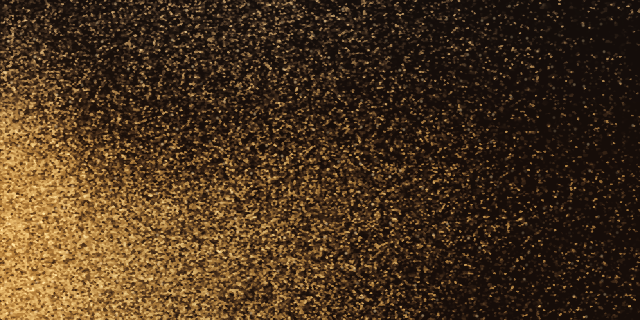
A Shadertoy shader for this texture:

```glsl
vec3 hash3(vec2 cell) {
    vec3 p = fract(cell.xyx * vec3(0.1031, 0.1030, 0.0973));
    p += dot(p, p.yxz + 33.33);
    return fract((p.xxy + p.yzz) * p.zyx);
}

float bell(vec2 uv, vec2 center, vec2 spread) {
    vec2 d = (uv - center) / spread;
    return exp(-dot(d, d));
}

// Slow layered waves that keep the lit areas uneven
float ripple(vec2 p) {
    return sin(p.x * 7.0 + 2.0 * sin(p.y * 5.0)) * 0.5
         + sin(p.x * 13.0 - p.y * 17.0) * 0.3
         + sin(p.x * 29.0 + p.y * 23.0) * 0.2;
}

// Average share of light reflected at each place
float lightField(vec2 uv, vec2 p) {
    float wave = ripple(p);
    float crest = 0.53 + 0.24 * exp(-uv.x * uv.x / 0.015) + 0.01 * wave;
    float below = 1.0 - smoothstep(crest - 0.36, crest + 0.20, uv.y);
    float reach = 1.0 - smoothstep(0.02, 0.86, uv.x - 0.08 * uv.y);
    float light = 0.06 + 0.52 * below * reach;
    light += 0.13 * bell(uv, vec2(0.34, 0.88), vec2(0.32, 0.36));
    light += 0.12 * bell(uv, vec2(0.0, 0.80), vec2(0.10, 0.22));
    light += 0.06 * bell(uv, vec2(0.0, 0.12), vec2(0.22, 0.38));
    light += 0.06 * bell(uv, vec2(0.58, 0.42), vec2(0.20, 0.25));
    light -= 0.03 * bell(uv, vec2(1.0, 0.95), vec2(0.30, 0.50));
    return clamp(light * (1.0 + 0.03 * wave), 0.02, 0.8);
}

// Soft cellular noise; the exponent makes the mean equal to the light
float flakes(vec2 p, float light) {
    vec2 cell = floor(p);
    vec2 local = fract(p);
    float exponent = 1.0 / light - 1.0;
    float sum = 0.0;
    float total = 0.0;
    for (int y = -1; y <= 1; y++) {
        for (int x = -1; x <= 1; x++) {
            vec2 offset = vec2(x, y);
            vec3 rnd = hash3(cell + offset);
            vec2 d = offset + 0.1 + 0.8 * rnd.xy - local;
            float weight = exp(-6.0 * dot(d, d));
            sum += weight * pow(rnd.z, exponent);
            total += weight;
        }
    }
    return sum / total;
}

// Sparse round glints, one candidate per cell
float glints(vec2 p, float density, float radius, float seed) {
    vec2 cell = floor(p * density);
    vec3 rnd = hash3(cell + seed);
    vec2 center = (cell + 0.2 + 0.6 * rnd.xy) / density;
    float spot = 1.0 - smoothstep(radius * 0.2, radius, length(p - center));
    return spot * smoothstep(0.6, 1.0, rnd.z);
}

vec3 goldRamp(float t) {
    vec3 color = mix(vec3(0.085, 0.050, 0.035), vec3(0.27, 0.175, 0.10), smoothstep(0.0, 0.28, t));
    color = mix(color, vec3(0.64, 0.46, 0.22), smoothstep(0.20, 0.60, t));
    color = mix(color, vec3(0.84, 0.69, 0.42), smoothstep(0.54, 0.85, t));
    return mix(color, vec3(0.98, 0.90, 0.68), smoothstep(0.82, 1.0, t));
}

void mainImage(out vec4 fragColor, in vec2 fragCoord) {
    vec2 uv = fragCoord / iResolution.xy;
    vec2 p = fragCoord / iResolution.y;
    float light = lightField(uv, p);

    // Fine grain over slightly larger flakes
    float fine = flakes(p * vec2(142.0, 176.0), light);
    float coarse = flakes(p * vec2(86.0, 112.0) + 211.0, light);
    float grain = mix(fine, coarse, 0.25);
    grain = clamp(light + (grain - light) * 0.95, 0.0, 1.0);
    vec3 color = goldRamp(grain);

    // Cooler, greyer reflections toward the top
    float grey = dot(color, vec3(0.30, 0.59, 0.11));
    float cool = smoothstep(0.45, 1.0, uv.y) * 0.35;
    color = mix(color, vec3(grey) * vec3(1.10, 0.98, 0.88), cool);

    // Warm haze in the brightest corner
    color += vec3(0.07, 0.035, 0.0) * bell(uv, vec2(0.0, 0.20), vec2(0.18, 0.55));

    // Scattered highlights remain visible in the shadows
    float small = glints(p, 48.0, 0.0055, 37.0);
    float large = glints(p, 21.0, 0.0070, 91.0);
    float strength = 0.22 + 0.3 * smoothstep(0.03, 0.25, light);
    color = mix(color, vec3(0.72, 0.54, 0.33), small * strength);
    color = mix(color, vec3(0.95, 0.82, 0.60), large * (strength + 0.15));

    fragColor = vec4(clamp(color, 0.0, 1.0), 1.0);
}
```
